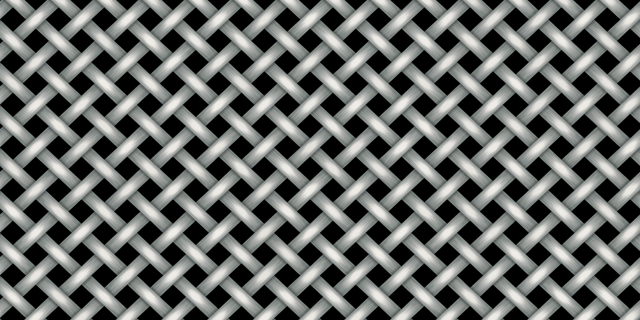
Reproduce this texture procedurally as a WebGL 2 fragment shader.

```glsl
#version 300 es
precision highp float;
// Plain-woven steel wire mesh laid diagonally over black, with soft metallic highlights.

uniform vec2 u_resolution;
out vec4 outColor;

const float PI = 3.14159265;
const vec2 REPEATS = vec2(14.0, 7.5);     // weave cells across and down
const vec2 ORIGIN = vec2(0.969, 0.539);   // a crossing where the rising wire is on top
const float HALF_WIDTH = 0.213;           // wire radius, in wire spacings
const float CONTACT_REACH = 0.13;         // length of the shadow beside a crossing
const float CONTACT_LIGHT = 0.62;
const float RIM_LIGHT = 0.07;
const float STREAK_AMOUNT = 0.07;
const float CELL_VARIATION = 0.05;
const vec3 GAP = vec3(0.0);
const vec3 STEEL_EDGE = vec3(0.43, 0.465, 0.45);
const vec3 STEEL_BODY = vec3(0.65, 0.66, 0.65);
const vec3 STEEL_SHINE = vec3(0.92, 0.91, 0.89);

float hash(vec2 p) {
    vec3 q = fract(vec3(p.xyx) * 0.1031);
    q += dot(q, q.yzx + 33.33);
    return fract((q.x + q.y) * q.z);
}

float noise(vec2 p) {
    vec2 i = floor(p);
    vec2 f = fract(p);
    f = f * f * (3.0 - 2.0 * f);
    float low = mix(hash(i), hash(i + vec2(1.0, 0.0)), f.x);
    float high = mix(hash(i + vec2(0.0, 1.0)), hash(i + vec2(1.0, 1.0)), f.x);
    return mix(low, high, f.y);
}

// Colour and coverage of one set of parallel wires.
// phase is 0 when even crossings are on top, 1 when odd ones are.
vec4 wire(float across, float along, float phase, float pixel) {
    float index = round(across);
    float offset = across - index;
    float t = clamp(offset / HALF_WIDTH, -1.0, 1.0);
    float height = cos(PI * (along + index + phase));
    float crest = 0.5 + 0.5 * height;

    // Round profile, brightest where the wire bends over its neighbour
    float tone = (1.0 - t * t) * (0.2 + 0.8 * crest * crest);
    tone += STREAK_AMOUNT * (noise(vec2(across * 32.0, along * 5.0) + phase * 57.0) - 0.5) * 2.0;
    tone = clamp(tone, 0.0, 1.0);
    vec3 color = mix(STEEL_EDGE, STEEL_BODY, smoothstep(0.0, 0.5, tone));
    color = mix(color, STEEL_SHINE, smoothstep(0.4, 0.95, tone));
    color += RIM_LIGHT * smoothstep(0.72, 0.92, abs(t));

    // Shadow where the wire dips beneath the other set
    float gap = abs(along - round(along)) - HALF_WIDTH;
    float contact = mix(CONTACT_LIGHT, 1.0, smoothstep(-0.03, CONTACT_REACH, gap));
    color *= height < 0.0 ? contact : 1.0;

    // Slight difference between cells, fading out at the dips
    float cellTint = hash(vec2(index, floor((along + index + phase + 1.0) * 0.5)) + phase * 31.0);
    color *= 1.0 + CELL_VARIATION * (cellTint - 0.5) * crest;

    float coverage = 1.0 - smoothstep(-0.7 * pixel, 0.7 * pixel, abs(offset) - HALF_WIDTH);
    return vec4(color, coverage);
}

void main() {
    // Canvas height is one unit; cells keep their shape at any size
    vec2 position = gl_FragCoord.xy / u_resolution.y;
    vec2 cellSize = vec2(2.0, 1.0) / REPEATS;
    vec2 cell = (position - ORIGIN) / cellSize;
    float u = cell.x + cell.y;
    float v = cell.x - cell.y;
    float pixel = length(1.0 / cellSize) / u_resolution.y;

    vec4 rising = wire(v, u, 0.0, pixel);
    vec4 falling = wire(u, v, 1.0, pixel);

    // Over and under alternate from crossing to crossing
    bool risingOnTop = mod(round(u) + round(v), 2.0) < 0.5;
    vec4 front = risingOnTop ? rising : falling;
    vec4 back = risingOnTop ? falling : rising;

    vec3 color = mix(GAP, back.rgb, back.a);
    color = mix(color, front.rgb, front.a);
    outColor = vec4(color, 1.0);
}
```
